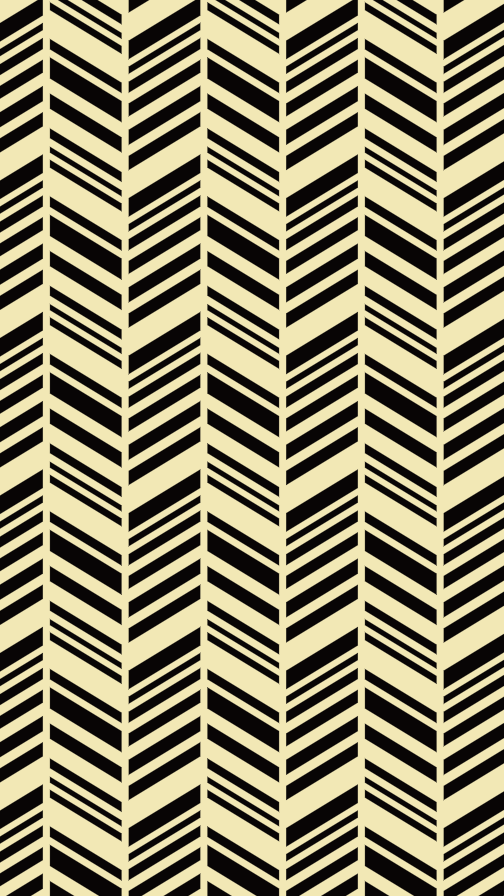
This pattern is drawn by a Shadertoy shader. Its source:

```glsl
// Broken herringbone: upright columns of slanted dark stripes on cream, split by thin gaps.
// Each column is sheared by a mirrored slope, then its distance to six stripes of
// uneven width, repeating down the column, is clipped by the column's own edges.

#define TILES_ACROSS 3.2      // tiles over the canvas width, two columns each
#define COLUMN_SHIFT 1.589    // sideways phase, in columns
#define COLUMN_HALF 0.2275    // half width of a striped column, in tiles
#define SLOPE 0.61            // rise of a stripe over its run
#define CREAM vec3(0.95, 0.91, 0.71)
#define INK vec3(0.03, 0.02, 0.02)

const int STRIPES = 6;

// Stripe centre and half height at the column axis, in tiles from the top
const vec2 RISING[STRIPES] = vec2[](
    vec2(0.178, 0.059), vec2(0.307, 0.023), vec2(0.415, 0.035),
    vec2(0.559, 0.041), vec2(0.733, 0.048), vec2(0.896, 0.045));
const vec2 FALLING[STRIPES] = vec2[](
    vec2(0.089, 0.019), vec2(0.178, 0.025), vec2(0.419, 0.033),
    vec2(0.570, 0.067), vec2(0.781, 0.048), vec2(0.985, 0.031));

// Signed distance to the nearest stripe of a column at sheared height v
float stripeDistance(float v, bool rising) {
    float d = 1.0;
    for (int i = 0; i < STRIPES; i++) {
        vec2 stripe = rising ? RISING[i] : FALLING[i];
        float offset = abs(fract(v - stripe.x + 0.5) - 0.5);
        d = min(d, offset - stripe.y);
    }
    return d * inversesqrt(1.0 + SLOPE * SLOPE);
}

void mainImage(out vec4 fragColor, in vec2 fragCoord) {
    // Tile units, measured down from the top left
    float pixel = TILES_ACROSS / iResolution.x;
    vec2 p = vec2(fragCoord.x, iResolution.y - fragCoord.y) * pixel;

    // Column index, and offset from its axis
    float column = 2.0 * p.x - COLUMN_SHIFT;
    bool rising = mod(floor(column), 2.0) < 0.5;
    float across = 0.5 * (fract(column) - 0.5);

    // Shear, then clip the stripes to the column
    float v = p.y + (rising ? SLOPE : -SLOPE) * across;
    float d = max(stripeDistance(v, rising), abs(across) - COLUMN_HALF);

    float ink = smoothstep(0.75, -0.75, d / pixel);
    fragColor = vec4(mix(CREAM, INK, ink), 1.0);
}
```
